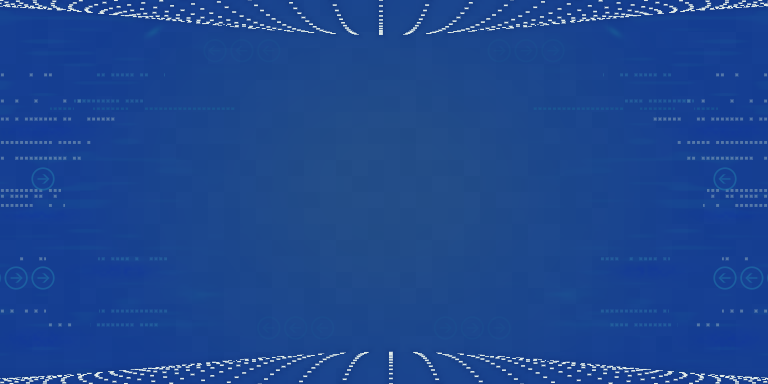
A Shadertoy shader for this background:

```glsl
float hash(vec2 p) {
    return fract(sin(dot(p, vec2(127.1, 311.7))) * 43758.5453);
}

float noise(vec2 p) {
    vec2 i = floor(p), f = fract(p);
    f = f * f * (3.0 - 2.0 * f);
    return mix(mix(hash(i), hash(i + vec2(1, 0)), f.x),
               mix(hash(i + vec2(0, 1)), hash(i + vec2(1, 1)), f.x), f.y);
}

float fill(float d) {
    return clamp(0.5 - d * iResolution.y, 0.0, 1.0);
}

float box(vec2 p, vec2 halfSize) {
    vec2 d = abs(p) - halfSize;
    return max(d.x, d.y);
}

// Distance to dotted meridians fanning out of a curved rim, crowding sideways;
// q.y runs inward from the border
float dottedDome(vec2 q, float depth) {
    float rise = max(depth * exp(-1.8 * q.x * q.x) - q.y, 0.0);
    float s = sqrt(rise / depth);
    float spread = q.x / (0.065 * (1.0 + s));
    float meridian = spread / (1.0 - 0.03 * min(abs(spread), 25.0));
    vec2 cell = round(vec2(meridian, 14.0 * pow(s, 0.77)));
    float d = 1.0;
    for (int i = -1; i <= 1; i++) {
        for (int j = -1; j <= 1; j++) {
            vec2 id = cell + vec2(i, j);
            float t = pow(max(id.y, 0.0) / 14.0, 1.3);
            float x = 0.065 * (1.0 + t) * id.x / (1.0 + 0.03 * abs(id.x));
            float y = depth * (exp(-1.8 * x * x) - t * t);
            d = min(d, box(q - vec2(x, y), vec2(0.0050, 0.0020)));
        }
    }
    return d;
}

// Ring with an arrow pointing along +x
float arrowBadge(vec2 p) {
    float ring = abs(length(p) - 0.028) - 0.0022;
    float shaft = box(p, vec2(0.014, 0.0018));
    float head = max(abs(p.x + abs(p.y) - 0.014) * 0.7 - 0.002, abs(p.y) - 0.012);
    return fill(min(ring, min(shaft, head)));
}

float glow(vec2 p, vec2 size) {
    p /= size;
    return exp(-dot(p, p));
}

void mainImage(out vec4 fragColor, in vec2 fragCoord) {
    vec2 p = fragCoord / iResolution.y;
    float width = iResolution.x / iResolution.y;
    vec2 m = vec2(min(p.x, width - p.x), p.y);

    // Blue ground, lighter and greyer in the middle, in soft blocks
    vec2 block = (floor(p * 24.0) + 0.5) / 24.0;
    vec2 fromCenter = mix(p, block, 0.6) - vec2(0.5 * width + 0.01, 0.52);
    float r = length(fromCenter / vec2(1.0, 0.85));
    vec3 color = mix(vec3(0.137, 0.302, 0.535), vec3(0.108, 0.277, 0.555), smoothstep(0.10, 0.55, r));
    color = mix(color, vec3(0.084, 0.245, 0.572), smoothstep(0.45, 0.90, r));
    color += 0.010 * (hash(floor(p * 24.0)) - 0.5);

    // Faint streaks and tinted patches toward the sides
    vec3 teal = vec3(0.10, 0.40, 0.60);
    vec3 deepBlue = vec3(0.06, 0.20, 0.62);
    float side = 1.0 - smoothstep(0.2, 0.75, m.x);
    float streak = smoothstep(0.7, 0.95, noise(m * vec2(9.0, 65.0)));
    color = mix(color, teal, 0.16 * side * streak);
    float patches = glow(m - vec2(0.11, 0.66), vec2(0.12, 0.02))
                  + glow(m - vec2(0.10, 0.115), vec2(0.09, 0.025))
                  + glow(m - vec2(0.10, 0.44), vec2(0.09, 0.015))
                  + glow(m - vec2(0.32, 0.295), vec2(0.10, 0.02));
    color = mix(color, deepBlue, 0.5 * patches * (0.4 + 0.6 * noise(m * 110.0)));
    vec2 glint = m - vec2(0.40, 0.917);
    color = mix(color, teal, 0.5 * glow(vec2(glint.x + glint.y, glint.y - 0.7 * glint.x), vec2(0.03, 0.01)));
    float haze = glow(m - vec2(0.52, 0.235), vec2(0.06, 0.02)) + glow(m - vec2(0.45, 0.16), vec2(0.08, 0.015));
    color = mix(color, teal, 0.25 * haze * noise(m * vec2(40.0, 90.0)));

    // Rows of small squares: height, reach from the side, density
    vec3 rows[11] = vec3[11](
        vec3(0.805, 0.16, 0.15), vec3(0.737, 0.22, 0.25), vec3(0.690, 0.30, 0.80),
        vec3(0.629, 0.24, 0.85), vec3(0.588, 0.23, 0.75), vec3(0.504, 0.16, 0.95),
        vec3(0.489, 0.15, 0.90), vec3(0.465, 0.17, 0.65), vec3(0.326, 0.12, 0.20),
        vec3(0.190, 0.12, 0.30), vec3(0.154, 0.21, 0.30));
    float column = floor(m.x * 80.0);
    float localX = (fract(m.x * 80.0) - 0.5) / 80.0;
    for (int i = 0; i < 11; i++) {
        vec3 row = rows[i];
        float id = float(i);
        float square = fill(box(vec2(localX, p.y - row.x), vec2(0.0038)));
        float shown = step(hash(vec2(column, id)), row.z) * step(m.x, row.y);
        color = mix(color, vec3(0.50, 0.62, 0.72), 0.6 * square * shown);
        float start = 0.18 + 0.08 * hash(vec2(id, 5.0));
        float run = step(start, m.x) * step(m.x, start + 0.18) * step(row.z, 0.5);
        run *= step(0.15, hash(vec2(column, id + 20.0)));
        color = mix(color, vec3(0.18, 0.46, 0.66), 0.5 * square * run);
    }
    float longRow = fill(box(vec2(localX, p.y - 0.717), vec2(0.0038, 0.003)));
    longRow *= step(0.13, m.x) * step(m.x, 0.70) * step(0.3, noise(vec2(m.x * 14.0, 3.0)));
    color = mix(color, teal, 0.5 * longRow);

    // Arrow badges, strong at the sides and barely seen further in
    float badges = arrowBadge(m - vec2(0.112, 0.534));
    float ghosts = 0.0;
    for (int i = 0; i < 3; i++) {
        float shift = 0.07 * float(i);
        badges = max(badges, arrowBadge(m - vec2(0.112 - shift, 0.276)));
        ghosts = max(ghosts, arrowBadge(vec2(0.70 + shift, 0.146) - m));
        ghosts = max(ghosts, arrowBadge(vec2(0.56 + shift, 0.868) - m));
    }
    color = mix(color, vec3(0.12, 0.44, 0.66), 0.65 * badges);
    color = mix(color, teal, 0.15 * ghosts);

    // White dotted domes along the top and bottom, each dot in a dark halo
    float x = p.x - 0.5 * width;
    float dots = min(dottedDome(vec2(x + 0.008, 1.0 - p.y), 0.089),
                     dottedDome(vec2(x - 0.018, p.y), 0.082));
    color = mix(color, vec3(0.05, 0.18, 0.46), 0.4 * exp(-max(dots, 0.0) / 0.006));
    color = mix(color, vec3(0.92, 0.96, 0.93), 0.95 * fill(dots));

    fragColor = vec4(color, 1.0);
}
```
